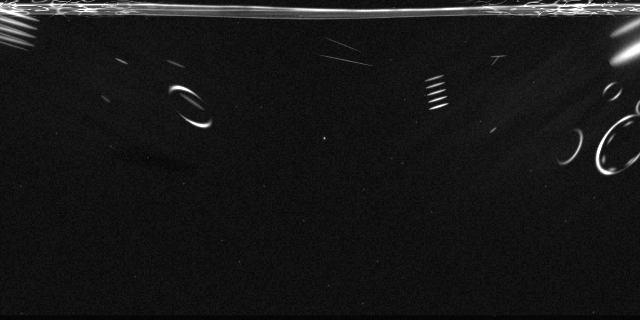
Write a Shadertoy shader that draws this texture.

```glsl
#define BASE_TONE 0.062
#define GRAIN 0.045
#define HAZE 0.06
#define FOLD_GAIN 0.85
#define CREASE_GAIN 0.75
#define RING_WIDTH 0.28
#define SPECK_CHANCE 0.035

float hash(vec2 p) {
    vec3 q = fract(vec3(p.xyx) * 0.1031);
    q += dot(q, q.yzx + 33.33);
    return fract((q.x + q.y) * q.z);
}

float noise(vec2 p) {
    vec2 i = floor(p), f = fract(p);
    f = f * f * (3.0 - 2.0 * f);
    return mix(mix(hash(i), hash(i + vec2(1, 0)), f.x),
               mix(hash(i + vec2(0, 1)), hash(i + vec2(1, 1)), f.x), f.y);
}

float fbm(vec2 p) {
    return 0.55 * noise(p) + 0.3 * noise(p * 2.1 + 7.0) + 0.15 * noise(p * 4.3 + 19.0);
}

float bell(float d, float w) { return exp(-d * d / (w * w)); }

vec2 turn(vec2 p, float a) {
    float c = cos(a), s = sin(a);
    return vec2(c * p.x + s * p.y, c * p.y - s * p.x);
}

// Soft line that tapers at both ends
float streak(vec2 p, vec2 a, vec2 b, float w) {
    vec2 ab = b - a;
    float h = clamp(dot(p - a, ab) / dot(ab, ab), 0.0, 1.0);
    float taper = sqrt(4.0 * h * (1.0 - h));
    return bell(length(p - a - ab * h), w * (0.4 + 0.6 * taper)) * taper;
}

// Tilted ellipse outline, lit in a number of lobes around its rim
float ring(vec2 p, vec2 c, vec2 r, float tilt, float lobes, float phase) {
    vec2 q = turn(p - c, tilt) / r;
    float lit = 0.5 + 0.5 * cos(lobes * (atan(q.y, q.x + 1e-4) - phase));
    return bell((length(q) - 1.0) * r.y, RING_WIDTH * (0.7 + 0.7 * lit)) * lit * lit;
}

// Bright folded edge along the top
float topFold(vec2 p) {
    float upper = 1.3 + 1.8 * bell(p.x - 115.0, 45.0) + 0.25 * (noise(vec2(p.x * 0.15, 2.0)) - 0.5);
    float lower = 4.4 + 1.5 * bell(p.x - 98.0, 38.0);
    float corner = 1.0 - smoothstep(15.0, 62.0, p.x) + smoothstep(138.0, 172.0, p.x);
    float inside = smoothstep(upper - 0.4, upper + 0.3, p.y) * (1.0 - smoothstep(lower - 0.3, lower + 0.3, p.y));
    float wear = 0.6 + 0.5 * noise(vec2(p.x * 0.3, 5.0));
    float v = inside * (0.13 + 0.22 * noise(vec2(p.x * 0.08, p.y * 1.6)));
    v += 0.8 * wear * bell(p.y - upper, 0.38);
    v += 0.32 * wear * bell(p.y - lower, 0.22);
    v += 0.4 * wear * bell(p.y - mix(upper, lower, 0.3 + 0.2 * sin(p.x * 0.04)), 0.3);
    // Tangled fibres in both corners
    float depth = 1.0 - smoothstep(3.5, 6.0, p.y);
    float n = fbm(vec2(p.x * 0.1, p.y * 0.55 - p.x * 0.035));
    float m = noise(vec2(p.x * 0.25 + p.y * 0.3, p.y * 0.7));
    v += corner * depth * (0.65 * bell(n - 0.5, 0.045) + 0.5 * bell(m - 0.55, 0.05));
    return v * FOLD_GAIN;
}

// Stretched film at the left and right edges
float cornerCreases(vec2 p) {
    float v = 0.0;
    for (int i = 0; i < 4; i++) {
        float k = float(i);
        v += (1.0 - 0.12 * k) * streak(p, vec2(-5.0, 1.5 + 2.9 * k), vec2(12.5 - 0.5 * k, 6.6 + 2.6 * k), 0.55);
        v += 0.35 * streak(p, vec2(-4.0, 3.5 + 2.8 * k), vec2(9.0, 8.0 + 2.6 * k), 0.3);
    }
    v += 0.16 * bell(length((p - vec2(0, 7)) / vec2(1.4, 1.0)), 6.0);
    v += 1.3 * streak(p, vec2(190.5, 20.0), vec2(208.0, 10.5), 2.0);
    v += 0.75 * streak(p, vec2(190.5, 11.5), vec2(206.0, 3.5), 1.2);
    v += 0.2 * bell(length(p - vec2(200, 11)), 8.0);
    return v;
}

// Small stretched blisters and short glints
float blisters(vec2 p) {
    float v = 1.3 * ring(p, vec2(59.5, 33.3), vec2(8.0, 3.9), 0.7, 2.0, 0.73);
    v += 0.3 * streak(p, vec2(56.0, 29.0), vec2(64.0, 34.5), 0.5);
    vec2 big = vec2(194.8, 45.1);
    v += 1.2 * ring(p, big, vec2(10.6, 6.0), -0.9, 1.0, -2.2);
    v += 0.7 * ring(p, big, vec2(10.4, 5.9), -0.9, 5.0, 0.4);
    v += 0.5 * ring(p, big + 0.4, vec2(8.8, 4.7), -0.9, 7.0, 1.0);
    v += 0.8 * ring(p, vec2(191.4, 28.6), vec2(3.4, 2.0), -0.75, 2.0, 1.57);
    v += 0.75 * ring(p, vec2(177.8, 45.8), vec2(5.8, 3.0), -1.05, 1.0, 1.5);
    v += 0.6 * ring(p, vec2(201.5, 33.0), vec2(3.0, 2.0), -0.9, 1.0, -2.2);
    for (int i = 0; i < 5; i++) {
        float k = float(i);
        vec2 a = vec2(132.6 + 0.35 * k, 25.4 + 2.2 * k);
        v += (0.55 + 0.12 * k) * streak(p, a, a + vec2(6.2, -1.9), 0.36);
    }
    v += 0.4 * streak(p, vec2(36.0, 18.2), vec2(40.0, 20.0), 0.35);
    v += 0.25 * streak(p, vec2(52.0, 18.8), vec2(58.0, 21.2), 0.35);
    v += 0.18 * streak(p, vec2(31.5, 29.8), vec2(34.5, 32.0), 0.5);
    v += 0.35 * streak(p, vec2(153.0, 41.5), vec2(155.2, 39.8), 0.35);
    // Fine scratches
    v += 0.2 * streak(p, vec2(101.0, 11.5), vec2(113.0, 16.3), 0.2);
    v += 0.28 * streak(p, vec2(99.0, 17.0), vec2(117.0, 20.7), 0.2);
    v += 0.3 * streak(p, vec2(153.0, 17.8), vec2(158.5, 17.4), 0.25);
    v += 0.25 * streak(p, vec2(153.5, 20.5), vec2(156.0, 17.5), 0.22);
    return v + 0.7 * bell(length(p - vec2(101.4, 43.2)), 0.35);
}

void mainImage(out vec4 fragColor, in vec2 fragCoord) {
    // Percent of the height, measured down from the top left
    vec2 p = vec2(fragCoord.x, iResolution.y - fragCoord.y) * 100.0 / iResolution.y;

    // Diagonal sheen, strongest at the upper right
    float sheen = bell(length((p - vec2(172, 32)) / vec2(1.5, 1.0)), 30.0);
    float left = bell(length((p - vec2(38, 27)) / vec2(1.6, 1.0)), 22.0);
    vec2 rise = turn(p, -0.65), fall = turn(p, 0.5);
    float v = BASE_TONE + HAZE * sheen * fbm(rise * vec2(0.04, 0.3));
    v += 0.6 * HAZE * left * fbm(fall * vec2(0.05, 0.25));
    v -= 0.025 * streak(p, vec2(34, 48), vec2(62, 53), 2.5);

    v += topFold(p) + CREASE_GAIN * cornerCreases(p) + blisters(p);

    // Dust and grain
    vec2 cell = floor(p / 4.0);
    vec2 dust = (cell + 0.2 + 0.6 * vec2(hash(cell + 11.0), hash(cell + 47.0))) * 4.0;
    v += 0.18 * step(hash(cell + 83.0), SPECK_CHANCE) * bell(length(p - dust), 0.25);
    v += GRAIN * (hash(floor(p * 2.56)) - 0.5);
    v *= 1.0 - 0.6 * smoothstep(98.2, 98.8, p.y);
    fragColor = vec4(vec3(clamp(v, 0.0, 1.0)), 1.0);
}
```
